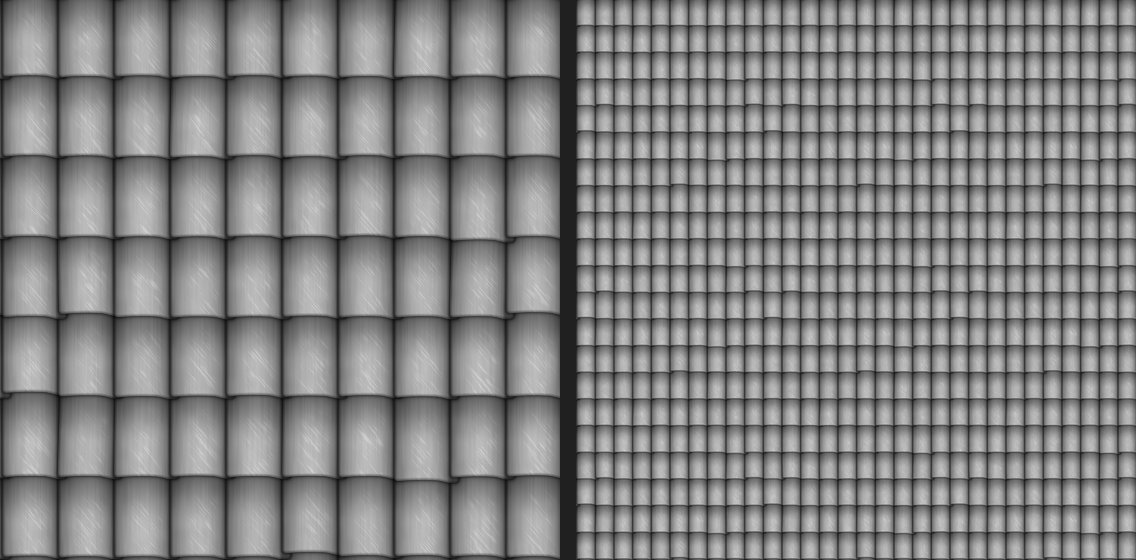
Left: one tile. Right: repeated 3 by 3.
This texture map is drawn by a WebGL 1 fragment shader. Its source:

```glsl
precision highp float;
// Grey roof of overlapping barrel tiles, ten across and seven down, with slipped tiles and fine scratches.

uniform vec2 u_resolution;

float hash(vec2 p) {
  vec3 q = fract(p.xyx * vec3(0.1031, 0.1030, 0.0973));
  q += dot(q, q.yzx + 33.33);
  return fract((q.x + q.y) * q.z);
}

float noise(vec2 p) {
  vec2 i = floor(p);
  vec2 f = fract(p);
  f = f * f * (3.0 - 2.0 * f);
  return mix(mix(hash(i), hash(i + vec2(1.0, 0.0)), f.x),
             mix(hash(i + vec2(0.0, 1.0)), hash(i + 1.0), f.x), f.y);
}

float roundedBox(vec2 p, vec2 halfSize, float radius) {
  vec2 d = abs(p) - halfSize + radius;
  return length(max(d, 0.0)) + min(max(d.x, d.y), 0.0) - radius;
}

// A few tiles slip up or down, a few lean sideways.
vec2 settle(vec2 q, vec2 id) {
  float slips = step(0.88, hash(id + 17.0));
  float leans = step(0.90, hash(id + 41.0));
  q.y -= (hash(id + 5.0) - 0.5) * mix(0.015, 0.11, slips);
  q.x -= (hash(id + 73.0) - 0.3) * 0.07 * leans * (q.y - 0.4);
  return q;
}

// Signed distance in column widths; the right flange runs under the next tile.
float tileDistance(vec2 q) {
  float x = clamp(q.x, 0.0, 1.0);
  float edge = 0.025 * sin(3.14159 * x) - 0.03 * smoothstep(0.75, 1.0, x);
  vec2 p = vec2(q.x, q.y * 10.0 / 7.0 - edge);
  return roundedBox(p - vec2(0.58, 1.0), vec2(0.58, 1.0), 0.075);
}

float tileShade(vec2 q, float d, vec2 id) {
  // Barrel profile, darkening toward the covered top
  float x = clamp(q.x, 0.0, 1.0);
  float arch = pow(max(sin(3.14159 * pow(x, 1.08)), 0.0), 0.8);
  float shade = 0.38 + 0.34 * arch;
  shade *= 1.0 - 0.36 * smoothstep(0.4, 1.05, q.y);

  // Vertical grain
  vec2 seed = id * 37.0 + 100.0;
  shade += 0.035 * (noise(vec2(q.x * 38.0, q.y * 2.5) + seed) - 0.5);
  shade += 0.025 * (noise(q * vec2(5.0, 7.0) + seed) - 0.5);

  // Diagonal scratches on the crown
  vec2 p = vec2(q.x, q.y * 10.0 / 7.0);
  vec2 along = vec2(dot(p, vec2(0.77, 0.64)), dot(p, vec2(0.64, -0.77)));
  float scratch = smoothstep(0.58, 0.95, noise(along * vec2(48.0, 4.0) + seed));
  float crown = smoothstep(0.2, 0.5, x) * (1.0 - smoothstep(0.7, 0.95, x));
  shade += 0.07 * scratch * crown * (1.0 - smoothstep(0.55, 0.95, q.y));

  // Rounded rim and the narrow dark side joint
  shade *= mix(0.62, 1.0, smoothstep(0.0, 0.06, -d));
  shade *= 1.0 - 0.25 * smoothstep(0.94, 1.0, x);
  return shade * (0.98 + 0.04 * hash(id + 9.0));
}

void main() {
  vec2 p = gl_FragCoord.xy / u_resolution * vec2(10.0, 7.0) - vec2(0.04, 0.035);
  vec2 cell = floor(p);
  float soft = 7.5 / min(u_resolution.x, u_resolution.y);
  float grey = 0.15;

  // Lay rows upward and columns rightward, each tile over the last
  for (int row = -1; row <= 1; row++) {
    for (int col = -1; col <= 1; col++) {
      vec2 place = cell + vec2(float(col), float(row));
      vec2 id = mod(place, vec2(10.0, 7.0));
      vec2 q = settle(p - place, id);
      float d = tileDistance(q);
      float outside = max(d, 0.0);
      grey *= 1.0 - 0.55 * exp(-outside * 42.0) - 0.12 * exp(-outside * 9.0);
      float cover = 1.0 - smoothstep(-soft, soft, d);
      grey = mix(grey, tileShade(q, d, id), cover);
    }
  }

  gl_FragColor = vec4(vec3(clamp(grey, 0.0, 1.0)), 1.0);
}
```
